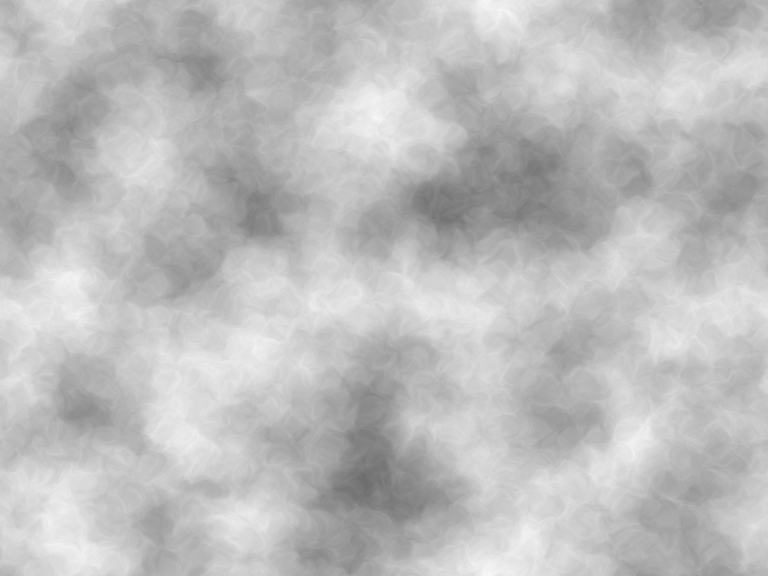
Give the GLSL for this texture, as a WebGL 2 fragment shader.

```glsl
#version 300 es
precision highp float;

uniform vec2 u_resolution;
out vec4 fragColor;

#define BASE_CELLS vec2(5.0, 4.0)
#define MEAN_GREY 0.745
#define CLOUD_CONTRAST 0.345
#define CLOUD_GAIN 0.51
#define CLOUD_OCTAVES 6
#define HIGHLIGHT_ROLLOFF 0.4
#define WISP_CONTRAST 0.027
#define WISP_SHARPNESS 9.0
#define WISP_OCTAVES 3
#define BROAD_WARP 0.12
#define FINE_WARP 0.5

float hash(vec2 p) {
    return fract(sin(dot(p, vec2(127.1, 311.7))) * 43758.5453);
}

// Slope of a random direction at a wrapped lattice corner
float cornerSlope(vec2 cell, vec2 offset, vec2 period, float seed) {
    float angle = 6.2831853 * hash(mod(cell, period) + seed * vec2(17.3, 9.1));
    return dot(vec2(cos(angle), sin(angle)), offset);
}

// Gradient noise that repeats once across the canvas
float wrapNoise(vec2 uv, vec2 period, float seed) {
    vec2 p = uv * period + seed * vec2(0.37, 0.61);
    vec2 cell = floor(p);
    vec2 f = p - cell;
    vec2 blend = f * f * f * (f * (f * 6.0 - 15.0) + 10.0);
    vec2 e = vec2(1.0, 0.0);
    float bottom = mix(cornerSlope(cell, f, period, seed),
                       cornerSlope(cell + e, f - e, period, seed), blend.x);
    float top = mix(cornerSlope(cell + e.yx, f - e.yx, period, seed),
                    cornerSlope(cell + e.xx, f - e.xx, period, seed), blend.x);
    return mix(bottom, top, blend.y);
}

// Displacement measured in cells of the given lattice
vec2 warp(vec2 uv, vec2 period, float amount, float seed) {
    vec2 shift = vec2(wrapNoise(uv, period, seed), wrapNoise(uv, period, seed + 1.0));
    return uv + amount * shift / period;
}

// Soft masses of several sizes
float clouds(vec2 uv) {
    float sum = 0.0;
    float amplitude = 1.0;
    vec2 period = BASE_CELLS;
    for (int i = 0; i < CLOUD_OCTAVES; i++) {
        sum += amplitude * wrapNoise(uv, period, float(i) + 3.0);
        amplitude *= CLOUD_GAIN;
        period *= 2.0;
    }
    return sum;
}

// Thin pale folds along the zero lines of the noise
float wisps(vec2 uv) {
    float sum = 0.0;
    float amplitude = 1.0;
    vec2 period = BASE_CELLS * 6.0;
    for (int i = 0; i < WISP_OCTAVES; i++) {
        float n = wrapNoise(uv, period, float(i) + 21.0);
        float distanceToFold = sqrt(n * n + 0.0004);
        sum += amplitude * (exp(-WISP_SHARPNESS * distanceToFold) - 0.3);
        amplitude *= 0.75;
        period *= 2.0;
    }
    return sum;
}

void main() {
    vec2 uv = gl_FragCoord.xy / u_resolution;

    // Bend the masses a little, then crinkle their outlines
    vec2 bent = warp(uv, BASE_CELLS * 2.0, BROAD_WARP, 31.0);
    vec2 crinkled = warp(bent, BASE_CELLS * 7.0, FINE_WARP, 41.0);
    crinkled = warp(crinkled, BASE_CELLS * 14.0, FINE_WARP, 51.0);

    // Ease the brightest masses towards the middle tone
    float tone = CLOUD_CONTRAST * clouds(crinkled);
    tone -= HIGHLIGHT_ROLLOFF * tone * tone;

    float grey = MEAN_GREY + tone + WISP_CONTRAST * wisps(crinkled);
    fragColor = vec4(vec3(clamp(grey, 0.0, 1.0)), 1.0);
}
```
